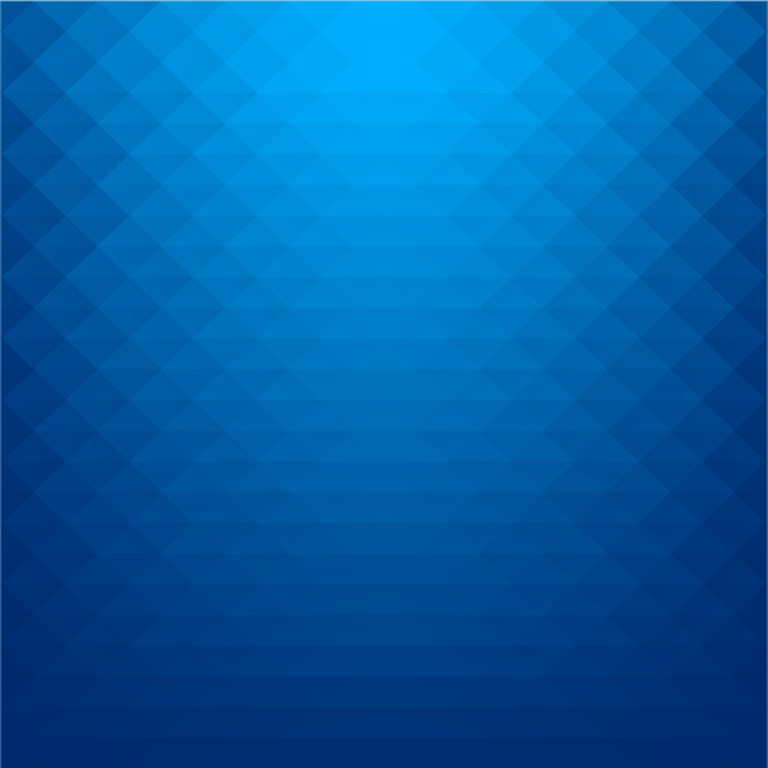
Reproduce this background procedurally as a WebGL 1 fragment shader.

```glsl
precision highp float;
// Blue low-poly backdrop: interlocking rows of triangles that form diamonds.
// Each triangle takes its tone from a soft glow at the top centre, sampled at
// its own column and the middle of its row; edges are supersampled.

uniform vec2 u_resolution;

#define GRID_SIZE vec2(12.06, 25.0)
#define GRID_ORIGIN vec2(0.0025, 0.0009)
#define DEEP_BLUE vec3(0.0, 0.155, 0.42)
#define SKY_BLUE vec3(0.0, 0.68, 0.99)
#define RIM_COLOR vec3(0.62, 0.78, 0.88)
#define RIM_WIDTH 0.0017
#define GLOW_TOP 0.105
#define FADE_DOWN 1.1
#define FADE_SIDE 2.25
#define TONE_JITTER 0.045
#define FACET_CONTRAST 1.2
#define SAMPLES 3

float hash(vec2 p) {
  vec3 q = fract(vec3(p.xyx) * 0.1031);
  q += dot(q, q.yzx + 33.33);
  return fract((q.x + q.y) * q.z);
}

// Brightness at a point; pos.y is the depth below the top edge.
float glow(vec2 pos) {
  float vertical = clamp(1.0 - FADE_DOWN * (pos.y - GLOW_TOP), 0.0, 1.0);
  float side = pow(abs(pos.x - 0.5), 1.7);
  float horizontal = 1.0 - (FADE_SIDE + 0.8 * max(pos.y, 0.0)) * side;
  return vertical * max(horizontal, 0.0);
}

// Column, row and base line, in grid units, of the triangle at a grid point.
// The two triangles of one diamond share their column and base line.
vec3 triangleAt(vec2 grid) {
  float row = floor(grid.y);
  float shift = 0.5 * (1.0 - mod(row, 2.0));
  float x = grid.x - shift;
  float apex = floor(x + 0.5);
  bool pointsUp = abs(x - apex) < 0.5 * (grid.y - row);
  float column = shift + (pointsUp ? apex : floor(x) + 0.5);
  return vec3(column, row, pointsUp ? row + 1.0 : row);
}

vec3 backdrop(vec2 pos) {
  vec3 facet = triangleAt((pos - GRID_ORIGIN) * GRID_SIZE);
  vec2 centre = (facet.xy + vec2(0.0, 0.5)) / GRID_SIZE + GRID_ORIGIN;
  float tone = mix(glow(pos), glow(centre), FACET_CONTRAST);

  // Diamonds vary toward the sides, and less where the light is low.
  float variation = abs(2.0 * centre.x - 1.0) * smoothstep(0.0, 0.35, tone);
  vec2 diamond = vec2(floor(2.0 * facet.x + 0.5), facet.z);
  tone += TONE_JITTER * (hash(diamond + 40.0) - 0.5) * variation;
  vec3 color = mix(DEEP_BLUE, SKY_BLUE, clamp(tone, 0.0, 1.0));

  // Thin pale rim along the top and, fainter, the two sides.
  float top = 1.0 - step(RIM_WIDTH, pos.y);
  float sides = 1.0 - step(RIM_WIDTH, min(pos.x, 1.0 - pos.x));
  return mix(color, RIM_COLOR, max(0.8 * top, 0.35 * sides));
}

void main() {
  vec3 sum = vec3(0.0);
  for (int j = 0; j < SAMPLES; j++) {
    for (int i = 0; i < SAMPLES; i++) {
      vec2 offset = (vec2(float(i), float(j)) + 0.5) / float(SAMPLES) - 0.5;
      vec2 pos = (gl_FragCoord.xy + offset) / u_resolution;
      sum += backdrop(vec2(pos.x, 1.0 - pos.y));
    }
  }
  gl_FragColor = vec4(sum / float(SAMPLES * SAMPLES), 1.0);
}
```
